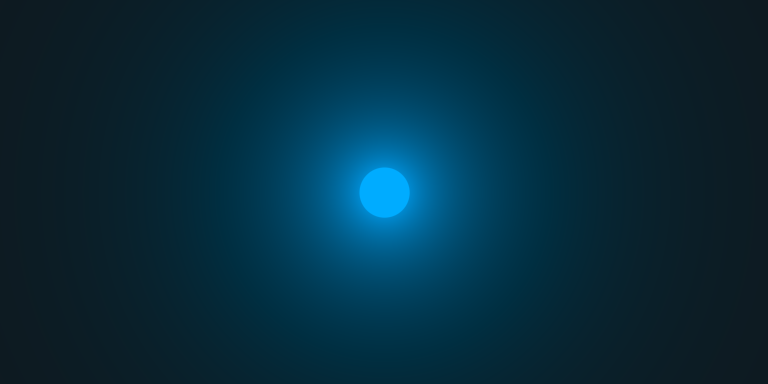
Reproduce this background procedurally as a WebGL 2 fragment shader.

```glsl
#version 300 es
precision highp float;
// A bright blue disc at the centre of a dark teal field, with a wide round glow.
// The glow is a stretched exponential of the distance from the centre;
// it adds green and blue to the field and takes away its red.

uniform vec2 u_resolution;
out vec4 fragColor;

// Light around the disc, by distance in canvas heights
float glowAt(float dist) {
    return 1.257 * exp(-3.9 * pow(dist, 0.7));
}

void main() {
    // Centred coordinates, one unit per canvas height
    vec2 p = (gl_FragCoord.xy - 0.5 * u_resolution) / u_resolution.y;
    float dist = length(p - vec2(0.0015, -0.0015));
    float pixel = 1.0 / u_resolution.y;

    // Dark field with the glow
    vec3 fieldColor = vec3(0.061, 0.09, 0.11);
    vec3 glowTint = vec3(-0.42, 0.637, 1.0);
    vec3 color = max(fieldColor + glowTint * glowAt(dist), 0.0);

    // Flat disc with a smooth rim
    float disc = 1.0 - smoothstep(-0.75 * pixel, 0.75 * pixel, dist - 0.0653);
    color = mix(color, vec3(0.0, 0.675, 1.0), disc);

    fragColor = vec4(color, 1.0);
}
```
